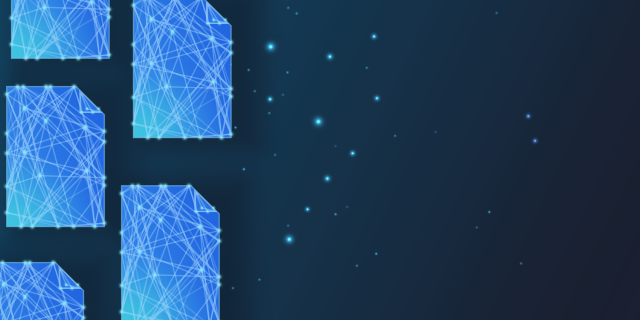
Give the GLSL for this background, as a Shadertoy shader.

```glsl
// Glowing blue document sheets with wire networks and sparkles on dark navy.

const vec2 SHEET = vec2(0.305, 0.4375);
const vec2 FOLD = vec2(0.229, 0.357);
const vec3 GLOW = vec3(0.30, 0.82, 0.98);

// Lower-left corners of the sheets, in canvas heights
const vec2 SHEETS[5] = vec2[5](vec2(0.036, 0.818), vec2(0.417, 0.570),
    vec2(0.021, 0.292), vec2(0.380, -0.018), vec2(-0.044, -0.258));

// Inner network hubs, relative to a sheet
const vec2 HUBS[6] = vec2[6](vec2(0.055, 0.370), vec2(0.122, 0.331), vec2(0.245, 0.310),
    vec2(0.055, 0.232), vec2(0.104, 0.159), vec2(0.250, 0.174));

// Main sparkles: position and radius
const vec3 SPARKS[12] = vec3[12](
    vec3(0.846, 0.854, 0.013), vec3(1.031, 0.823, 0.009), vec3(1.169, 0.886, 0.008),
    vec3(0.995, 0.620, 0.013), vec3(0.844, 0.690, 0.008), vec3(1.178, 0.693, 0.008),
    vec3(1.102, 0.521, 0.008), vec3(1.023, 0.442, 0.009), vec3(0.961, 0.346, 0.007),
    vec3(0.904, 0.252, 0.012), vec3(1.651, 0.637, 0.007), vec3(1.672, 0.560, 0.007));

float hash(float n) { return fract(sin(n * 91.35) * 4375.85); }

float segment(vec2 p, vec2 a, vec2 b) {
    vec2 v = b - a;
    return length(p - a - v * clamp(dot(p - a, v) / dot(v, v), 0.0, 1.0));
}

float stroke(float d, float px) { return 1.0 - smoothstep(0.0, 0.0010 + px, abs(d)); }

float spark(vec2 p, float r) { return exp(-dot(p, p) / (r * r)); }

float box(vec2 p, vec2 size) {
    vec2 d = abs(p - 0.5 * size) - 0.5 * size;
    return length(max(d, 0.0)) + min(max(d.x, d.y), 0.0);
}

float foldLine(vec2 q) { return (q.x + q.y - SHEET.x - SHEET.y + 0.088) * 0.7071; }

// Network knots spread irregularly along the four sides
vec2 rimKnot(int k) {
    float t = (float(k / 4) + 0.5 + 0.35 * sin(float(k) * 2.4)) / 5.0;
    int side = k % 4;
    if (side == 0) return vec2(0.0, t * SHEET.y);
    if (side == 1) return vec2(t * SHEET.x, 0.0);
    if (side == 2) return vec2(SHEET.x, t * 0.35);
    return vec2(t * 0.217, SHEET.y);
}

vec3 drawSheet(vec3 back, vec2 q, float px) {
    float d = max(box(q, SHEET), foldLine(q));
    if (d > 0.02) return back;
    float inside = 1.0 - smoothstep(-px, px, d);

    // Cyan lower-left corner fading to blue
    vec3 fill = mix(vec3(0.20, 0.53, 0.91), vec3(0.13, 0.40, 0.88),
                    smoothstep(0.0, 0.45, q.x + 0.4 * q.y));
    fill = mix(vec3(0.24, 0.77, 0.88), fill, smoothstep(0.0, 0.27, length(q * vec2(0.9, 1.0))));

    // Network links and knots
    float wires = 0.0, knots = 0.0;
    for (int k = 0; k < 20; k++) {
        vec2 a = rimKnot(k);
        wires += stroke(segment(q, a, HUBS[k % 6]), px);
        wires += stroke(segment(q, a, HUBS[(k + 3) % 6]), px);
        wires += stroke(segment(q, a, rimKnot((k + 7) % 20)), px);
        wires += 0.6 * stroke(segment(q, a, rimKnot((k + 9) % 20)), px);
        knots += spark(q - a, 0.0065);
    }
    for (int k = 0; k < 6; k++) knots += spark(q - HUBS[k], 0.0075);
    fill = mix(fill, vec3(0.66, 0.86, 1.0), 0.38 * min(wires, 1.6));

    // Folded corner with its own small web
    float flap = max(max(FOLD.x - q.x, FOLD.y - q.y), foldLine(q));
    float web = stroke(flap, px);
    for (int k = 0; k < 4; k++) {
        vec2 a = FOLD + vec2(0.004 + 0.018 * float(k), 0.011 * float(k % 2));
        web += 0.6 * stroke(segment(q, a, FOLD + vec2(0.0, 0.066)), px);
        web += 0.6 * stroke(segment(q, a, FOLD + vec2(0.066, 0.0)), px);
        knots += spark(q - a, 0.005);
    }
    float flapMask = 1.0 - smoothstep(-px, px, flap);
    fill = mix(fill, vec3(0.18, 0.47, 0.90), 0.6 * flapMask);
    fill = mix(fill, vec3(0.72, 0.92, 1.0), 0.6 * min(web, 1.0) * max(flapMask, stroke(flap, px)));

    vec3 col = mix(back, fill, inside);
    col = mix(col, vec3(0.55, 0.85, 1.0), 0.5 * stroke(d, px));
    return mix(col, vec3(0.55, 0.93, 1.0), 0.85 * min(knots, 1.0));
}

void mainImage(out vec4 fragColor, in vec2 fragCoord) {
    vec2 p = fragCoord / iResolution.y;
    float px = 1.0 / iResolution.y;
    p.x *= 2.0 * iResolution.y / iResolution.x;

    // Teal to navy backdrop with faint slanted streaks
    float across = dot(p, vec2(0.9, -0.43));
    vec3 col = mix(vec3(0.070, 0.255, 0.370), vec3(0.080, 0.200, 0.295), smoothstep(-0.2, 0.8, across));
    col = mix(col, vec3(0.100, 0.125, 0.190), smoothstep(0.5, 1.75, across));
    col += 0.003 * sin(across * 31.0) * sin(across * 13.0 + 1.0) * smoothstep(0.6, 1.0, p.x);

    // Soft shadows cast to the right
    for (int i = 0; i < 5; i++) {
        float d = box(p - SHEETS[i] - vec2(0.055, -0.005), SHEET);
        col = mix(col, vec3(0.065, 0.120, 0.190), 0.65 * smoothstep(0.12, -0.04, d));
    }

    // Bright sparkles, then a dusting of faint ones
    for (int i = 0; i < 12; i++) {
        vec2 v = p - SPARKS[i].xy;
        float r = SPARKS[i].z;
        vec3 tint = mix(GLOW, vec3(0.30, 0.55, 0.95), smoothstep(1.0, 1.6, SPARKS[i].x));
        col += tint * (0.55 * spark(v, r) + 0.6 * spark(v, 0.4 * r));
    }
    for (int i = 0; i < 26; i++) {
        float n = float(i) + 1.0;
        vec2 c = vec2(0.72 + 0.95 * pow(hash(n), 1.6), 0.06 + 0.92 * hash(n + 40.0));
        col += GLOW * (0.2 + 0.4 * hash(n + 80.0)) * spark(p - c, 0.0035);
    }

    for (int i = 0; i < 5; i++) col = drawSheet(col, p - SHEETS[i], px);
    fragColor = vec4(clamp(col, 0.0, 1.0), 1.0);
}
```
